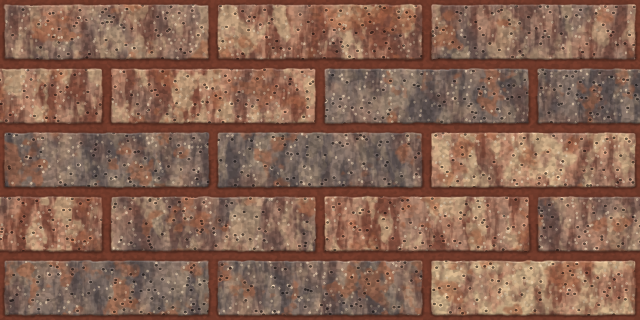
A WebGL 1 fragment shader for this texture:

```glsl
precision highp float;
// Weathered brick wall in running bond: five courses, three bricks wide, red-brown mortar.

uniform vec2 u_resolution;

vec2 hash2(vec2 p) {
  return fract(sin(vec2(dot(p, vec2(127.1, 311.7)), dot(p, vec2(269.5, 183.3)))) * 43758.55);
}

// Cellular noise: x = nearest distance, y = soft blend of cell values, z = nearest cell value
vec3 cells(vec2 p) {
  vec2 base = floor(p), f = p - base;
  vec2 blend = vec2(0.0);
  float nearest = 9.0, id = 0.0;
  for (int j = -1; j <= 1; j++) {
    for (int i = -1; i <= 1; i++) {
      vec2 g = vec2(float(i), float(j));
      vec2 h = hash2(base + g);
      vec2 r = g + h - f;
      float d = dot(r, r);
      float value = fract(h.x * 37.3 + h.y * 17.7);
      blend += exp(-6.0 * d) * vec2(value, 1.0);
      if (d < nearest) {
        nearest = d;
        id = value;
      }
    }
  }
  return vec3(sqrt(nearest), blend.x / blend.y, id);
}

float mottle(vec2 p) {
  float sum = 0.0, amp = 0.5;
  for (int i = 0; i < 3; i++) {
    sum += amp * cells(p).y;
    p = p * 2.3 + 11.7;
    amp *= 0.6;
  }
  return sum / 0.98;
}

float roundedBox(vec2 p, vec2 halfSize, float radius) {
  vec2 q = abs(p) - halfSize + radius;
  return length(max(q, 0.0)) + min(max(q.x, q.y), 0.0) - radius;
}

void main() {
  vec2 uv = gl_FragCoord.xy / u_resolution;
  vec2 p = uv * vec2(2.0, 1.0);
  float pixel = 1.0 / u_resolution.y;

  // Running bond layout, courses counted from the top
  vec2 grid = vec2(uv.x * 3.0, (1.0 - uv.y) * 5.0);
  float row = floor(grid.y), odd = mod(row, 2.0);
  grid.x += 0.5 * odd;
  float column = floor(grid.x);
  vec2 local = vec2(fract(grid.x) - 0.5, 0.5 - fract(grid.y)) * vec2(2.0 / 3.0, 0.2);
  vec2 seed = hash2(vec2(column, row) + 3.0);
  vec2 t = p + seed * 9.0;

  // Fired tone: mixed courses alternate, the others split into warm and cool halves
  float cool = mix(step(column, 1.5), step(1.5, column), odd);
  if (mod(row, 3.0) < 0.5) cool = 0.5 * mod(column + step(row, 0.5), 2.0);
  float pale = (1.0 - odd) * step(1.5, column) * row / 4.0;

  // Chipped brick outline
  float chips = cells(t * 28.0).y * 0.6 + cells(t * 75.0).y * 0.4;
  float d = roundedBox(local, vec2(0.3185, 0.0845), 0.005) + (chips - 0.5) * 0.006;
  float brickMask = smoothstep(pixel, -pixel, d);

  // Vertical streaks over broad stains
  float streak = smoothstep(0.3, 0.7, mottle(t * vec2(30.0, 8.0)));
  float stain = mottle(t * vec2(9.0, 7.0) + 31.0);
  float scale = mottle(t * vec2(19.0, 11.0) + 57.0);
  vec3 warm = mix(vec3(0.47, 0.28, 0.22), vec3(0.70, 0.51, 0.41), streak);
  vec3 ash = mix(vec3(0.33, 0.29, 0.285), vec3(0.50, 0.43, 0.39), streak);
  vec3 brick = mix(warm, ash, clamp(0.12 + 0.8 * cool + (stain - 0.5) * 1.1, 0.0, 1.0));

  // Tan lime crust and rust blooms
  float crust = smoothstep(0.5 - 0.16 * pale, 0.72, scale);
  brick = mix(brick, vec3(0.79, 0.68, 0.53), crust * (0.65 - 0.38 * cool + 0.25 * pale));
  float rust = smoothstep(0.58, 0.76, mottle(t * 13.0 + 83.0));
  brick = mix(brick, vec3(0.60, 0.36, 0.25), 0.6 * rust);

  // Pale grit and dark pits with a lit lower lip
  vec3 grit = cells(t * vec2(62.0, 56.0));
  float gritMask = smoothstep(0.34, 0.14, grit.x) * step(0.78, grit.z);
  brick = mix(brick, vec3(0.83, 0.74, 0.63), gritMask * (0.35 + 0.4 * streak));
  vec3 pit = cells(t * vec2(44.0, 52.0) + 19.0);
  float pitMask = step(pit.z, 0.24);
  brick *= 1.0 + 0.16 * pitMask * smoothstep(0.42, 0.3, pit.x);
  brick *= 1.0 - 0.55 * pitMask * smoothstep(0.28, 0.12, pit.x);

  // Sandy grain, lit upper edge and shaded lower edge
  float grain = cells(p * vec2(105.0, 120.0)).y;
  brick *= 0.86 + 0.28 * grain;
  float rim = smoothstep(-0.007, -0.001, d);
  brick += rim * smoothstep(0.06, 0.085, local.y) * 0.13 * (0.4 + chips);
  brick *= 1.0 - 0.28 * rim * smoothstep(-0.06, -0.085, local.y);

  // Mortar with a soft shadow under each brick
  vec3 mortar = vec3(0.44, 0.23, 0.17) * (0.92 + 0.16 * grain);
  float shadow = smoothstep(0.011, 0.0, d) * (0.12 + 0.2 * step(local.y, 0.0));
  mortar *= 1.0 - shadow;

  gl_FragColor = vec4(mix(mortar, brick, brickMask), 1.0);
}
```
